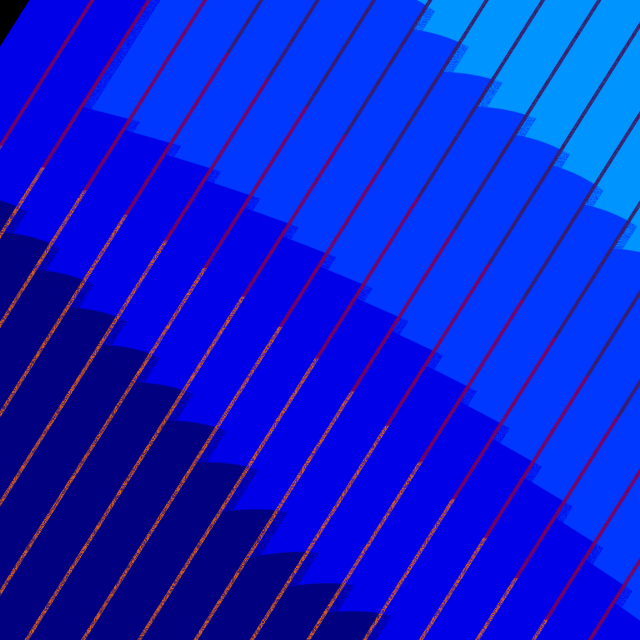
This background is drawn by a Shadertoy shader. Its source:

```glsl
#define SPACING 0.088
#define FIRST_LINE 0.2325
#define SLANT 0.631
#define LINE_HALF 0.0034
#define TAB_WIDTH 0.21
#define GRAIN_CELLS 512.0
#define CORNER 0.046

const vec3 NAVY = vec3(0.0, 0.0, 0.5);
const vec3 BLUE = vec3(0.0, 0.0, 0.91);
const vec3 AZURE = vec3(0.0, 0.22, 1.0);
const vec3 SKY = vec3(0.0, 0.58, 1.0);
const vec3 ORANGE = vec3(0.85, 0.37, 0.12);
const vec3 CRIMSON = vec3(0.5, 0.0, 0.34);
const vec3 PLUM = vec3(0.23, 0.1, 0.38);

float hash(vec2 p) {
    return fract(sin(dot(p, vec2(127.1, 311.7))) * 43758.5453);
}

// Contour depths below the top edge; n is the strip, t the place across it
float navyEdge(float n, float t) {
    float bulge = exp(-pow((n - 8.0) / 1.6, 2.0));
    float start = 0.363 + 0.0586 * n + 0.04 * bulge;
    float rise = 0.018 - 0.0013 * n - 0.017 * bulge;
    return start + rise * t - 0.012 * t * (1.0 - t);
}

float azureEdge(float n, float t) {
    return 0.1667 + 0.0348 * n + 0.00112 * n * n + (0.0195 + 0.00156 * n) * t;
}

float skyEdge(float n, float t) {
    float wave = sin(1.142 * (n - 5.0));
    float start = 0.0456 + 0.056 * (n - 5.0) + 0.0117 * wave;
    return start + (0.021 - 0.01 * wave) * t - 0.01 * t * (1.0 - t);
}

float above(float edge, float depth, float aa) {
    return smoothstep(-aa, aa, edge - depth);
}

// Flat colour bands of one strip
vec3 bands(float n, float t, float depth, float aa) {
    vec3 col = mix(NAVY, BLUE, above(navyEdge(n, t), depth, aa));
    if (n > -0.5) {
        col = mix(col, AZURE, above(azureEdge(n, t), depth, aa));
        col = mix(col, SKY, above(skyEdge(n, t), depth, aa));
    }
    return col;
}

void mainImage(out vec4 fragColor, in vec2 fragCoord) {
    vec2 uv = fragCoord / iResolution.xy;
    float aa = 0.8 / iResolution.y;
    float depth = 1.0 - uv.y;
    float across = uv.x + depth * SLANT;
    float q = (across - FIRST_LINE) / SPACING;
    float strip = floor(q);
    float t = q - strip;
    float grain = hash(floor(uv * GRAIN_CELLS));

    // Strips, each overlapping the next by a grainy tab
    vec3 col = bands(strip, t, depth, aa);
    vec3 previous = bands(strip - 1.0, t + 1.0, depth, aa);
    float tab = 1.0 - smoothstep(-aa, aa, (t - TAB_WIDTH) * SPACING);
    col = mix(col, previous, tab * mix(0.3, 0.75, grain));

    // Slanted lines: orange below, crimson between, plum above
    float lineId = floor(q + 0.5);
    float lineDist = abs(q - lineId) * SPACING;
    float line = 1.0 - smoothstep(-aa, aa, lineDist - LINE_HALF);
    line *= step(-1.5, lineId);
    float middle = azureEdge(lineId, 0.0);
    float crimson = above(middle + 0.095, depth, aa);
    float plum = above(middle - 0.158, depth, aa) * step(1.5, lineId);
    vec3 ink = mix(mix(ORANGE, CRIMSON, crimson), PLUM, plum);
    float cover = mix(mix(0.35, 1.0, grain), mix(0.75, 1.0, grain), crimson);
    col = mix(col, ink, line * cover);

    // Empty corner
    col *= smoothstep(-aa, aa, across - CORNER);
    fragColor = vec4(col, 1.0);
}
```
